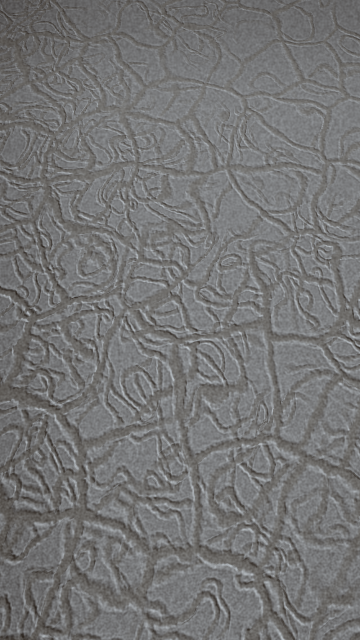
A Shadertoy shader for this texture:

```glsl
// Dim grey sandy plaster covered with winding, crossing grooves that recede
// in perspective. Grooves follow warped Voronoi edges and noise contours; the
// height field is lit from the far right, then grain and falloff go on.

const vec3 SHADE = vec3(0.31, 0.30, 0.298);
const vec3 LIGHT = vec3(0.54, 0.55, 0.56);
const vec3 GROOVE_TINT = vec3(0.010, 0.003, -0.012);
const float RECESSION = 0.28;      // how fast the ground shrinks upwards
const float FORESHORTENING = 0.72; // ground depth per canvas height
const float NET_SCALE = 3.5;       // cells of the main groove network
const float NET_WIDTH = 0.0125;    // groove half widths, in canvas widths
const float BRANCH_WIDTH = 0.0105;
const float SQUIGGLE_WIDTH = 0.0078;
const float RELIEF = 0.15;         // strength of the slope shading
const float CAVITY = 0.07;         // darkening inside the grooves
const float GRAIN = 0.115;
const vec2 LIGHT_STEP = vec2(0.0042, 0.0045);

vec2 hash2(vec2 p) {
    vec3 q = fract(p.xyx * vec3(0.1031, 0.1030, 0.0973));
    q += dot(q, q.yzx + 33.33);
    return fract((q.xx + q.yz) * q.zy);
}

// Gradient noise: value in x, derivatives in yz.
vec3 noised(vec2 p) {
    vec2 i = floor(p), f = fract(p);
    vec2 u = f * f * f * (f * (f * 6.0 - 15.0) + 10.0);
    vec2 du = 30.0 * f * f * (f * (f - 2.0) + 1.0);
    vec2 ga = hash2(i) * 2.0 - 1.0;
    vec2 gb = hash2(i + vec2(1, 0)) * 2.0 - 1.0;
    vec2 gc = hash2(i + vec2(0, 1)) * 2.0 - 1.0;
    vec2 gd = hash2(i + vec2(1, 1)) * 2.0 - 1.0;
    float a = dot(ga, f), b = dot(gb, f - vec2(1, 0));
    float c = dot(gc, f - vec2(0, 1)), d = dot(gd, f - vec2(1, 1));
    float k = a - b - c + d;
    vec2 slope = ga + u.x * (gb - ga) + u.y * (gc - ga) + u.x * u.y * (ga - gb - gc + gd)
               + du * (u.yx * k + vec2(b, c) - a);
    return vec3(a + u.x * (b - a) + u.y * (c - a) + u.x * u.y * k, slope);
}

float noise(vec2 p) { return noised(p).x; }

// Approximate distance to a contour line of the noise.
float contourDistance(vec2 p, float scale, float level) {
    vec3 n = noised(p * scale);
    return abs(n.x - level) / (max(length(n.yz), 0.35) * scale);
}

// Distance to the nearest Voronoi cell border.
float networkDistance(vec2 p) {
    vec2 i = floor(p), f = fract(p), nearest = vec2(0.0);
    float best = 9.0, edge = 9.0;
    for (int y = -1; y <= 1; y++)
    for (int x = -1; x <= 1; x++) {
        vec2 o = vec2(x, y), r = o + hash2(i + o) - f;
        if (dot(r, r) < best) { best = dot(r, r); nearest = r; }
    }
    for (int y = -2; y <= 2; y++)
    for (int x = -2; x <= 2; x++) {
        vec2 o = vec2(x, y), r = o + hash2(i + o) - f, gap = r - nearest;
        if (dot(gap, gap) > 0.0001)
            edge = min(edge, dot(0.5 * (r + nearest), normalize(gap)));
    }
    return edge;
}

// Flat-bottomed furrow with a narrow raised rim.
float groove(float d, float width) {
    float t = d / width, rim = (t - 1.7) / 0.5;
    return 0.35 * exp(-rim * rim) - exp(-t * t * t);
}

// Lays one groove system over another without doubling the depth.
float carve(float h, float g) { return h + g * (1.0 - min(abs(h), 1.0)); }

float height(vec2 p) {
    float density = clamp(0.9 - 0.5 * p.x - 0.27 * p.y + 0.9 * noise(p * 2.3 + 5.0), 0.0, 1.0);
    vec2 q = p + 0.10 * vec2(noise(p * 4.0), noise(p * 4.0 + 17.3));
    q += 0.018 * vec2(noise(p * 14.0 + 3.1), noise(p * 14.0 + 41.7));
    q += 0.006 * vec2(noise(p * 85.0), noise(p * 85.0 + 9.4));
    float netDepth = smoothstep(-0.5, -0.05, noise(q * 3.1 + 61.0));
    float branchDepth = smoothstep(-0.3, 0.05, noise(q * 3.6 + 23.0) + 0.3 * density - 0.1);
    float fineDepth = smoothstep(0.15, 0.6, density + 0.5 * noise(q * 6.0 + 77.0));
    float h = netDepth * groove(networkDistance(q * NET_SCALE) / NET_SCALE, NET_WIDTH);
    h = carve(h, 0.9 * branchDepth * groove(contourDistance(q + 31.7, 4.3, 0.03), BRANCH_WIDTH));
    h = carve(h, 0.85 * fineDepth * groove(contourDistance(q + 12.3, 8.0, -0.05), SQUIGGLE_WIDTH));
    return carve(h, 0.75 * fineDepth * groove(contourDistance(q + 53.9, 11.0, 0.06), SQUIGGLE_WIDTH));
}

void mainImage(out vec4 fragColor, in vec2 fragCoord) {
    vec2 uv = fragCoord / iResolution.xy;
    vec2 s = fragCoord / iResolution.x;

    // Perspective onto the ground plane
    float shrink = 1.0 - RECESSION * s.y;
    vec2 ground = vec2(s.x - 0.5, s.y * FORESHORTENING) / shrink;

    // Slope shading, fading with distance
    float h = height(ground);
    float slope = h - height(ground + LIGHT_STEP);
    float contrast = mix(1.0, 0.55, smoothstep(0.5, 1.0, uv.y));
    float tone = contrast * (RELIEF * slope + CAVITY * h);

    // Broad light, brightest at upper right of centre
    vec2 fall = (uv - vec2(0.62, 0.66)) * vec2(0.95, 0.85);
    tone += 0.506 - 0.12 * dot(fall, fall);
    tone -= 0.085 * smoothstep(0.82, 1.02, uv.y) + 0.035 * smoothstep(0.3, 0.0, uv.x);

    // Sandy grain
    float grain = noise(s * 140.0) + 0.7 * noise(s * 75.0 + 4.7) + 0.3 * noise(s * 31.0);
    tone += GRAIN * grain * mix(1.05, 0.7, uv.y);

    vec3 color = mix(SHADE, LIGHT, (tone - SHADE.g) / (LIGHT.g - SHADE.g));
    color += GROOVE_TINT * clamp(-h, 0.0, 1.0);
    fragColor = vec4(clamp(color, 0.0, 1.0), 1.0);
}
```
